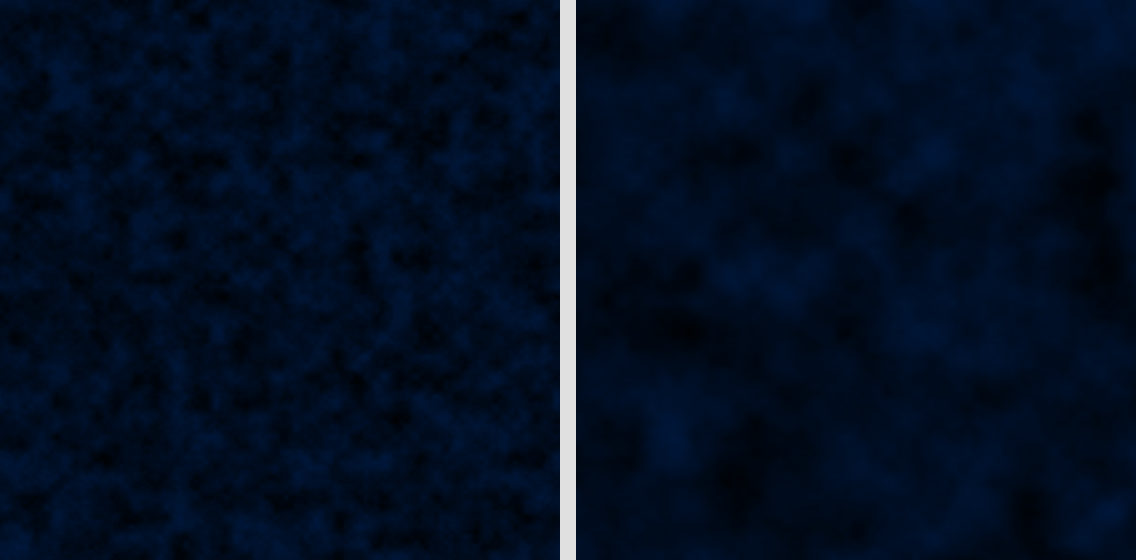
Left, the full canvas; right, a detail of the centre.
A Shadertoy shader for this texture:

```glsl
// Seamless deep navy cloud: soft mottled fractal noise fading into near-black patches.

const float BASE_CELLS = 28.0;   // noise cells across the tile in the first octave
const int   OCTAVES = 5;
const float GAIN = 0.53;         // amplitude ratio between octaves
const float MEAN_LEVEL = 0.475;  // average brightness along the navy ramp
const float CONTRAST = 1.07;
const vec3  NAVY = vec3(0.0, 0.107, 0.27);

// Sine hash of a lattice point
float hash(vec2 p) {
    return fract(sin(dot(p, vec2(127.1, 311.7))) * 43758.5453);
}

// Value noise that wraps after a whole number of cells
float tiledNoise(vec2 p, float cells, float seed) {
    vec2 cell = floor(p);
    vec2 f = fract(p);
    vec2 blend = f * f * (3.0 - 2.0 * f);
    vec2 lo = mod(cell, cells) + seed;
    vec2 hi = mod(cell + 1.0, cells) + seed;
    float bottom = mix(hash(lo), hash(vec2(hi.x, lo.y)), blend.x);
    float top = mix(hash(vec2(lo.x, hi.y)), hash(hi), blend.x);
    return mix(bottom, top, blend.y);
}

// Normalised sum of octaves, each on its own wrapped and shifted lattice
float tiledFbm(vec2 uv) {
    float sum = 0.0;
    float total = 0.0;
    float amplitude = 1.0;
    float cells = BASE_CELLS;
    for (int i = 0; i < OCTAVES; i++) {
        float seed = 17.0 * float(i + 1);
        vec2 shift = vec2(0.37, 0.71) * float(i);
        sum += amplitude * tiledNoise(uv * cells + shift, cells, seed);
        total += amplitude;
        amplitude *= GAIN;
        cells *= 2.0;
    }
    return sum / total;
}

void mainImage(out vec4 fragColor, in vec2 fragCoord) {
    vec2 uv = fragCoord / iResolution.xy;

    // Cloud density mapped onto the navy ramp
    float density = tiledFbm(uv);
    float level = max(MEAN_LEVEL + CONTRAST * (density - 0.5), 0.0);
    fragColor = vec4(NAVY * level, 1.0);
}
```
